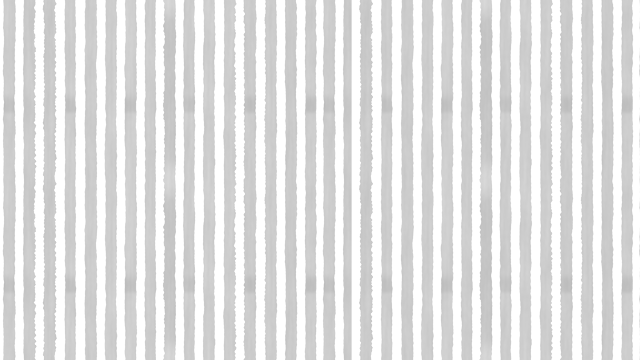
Reproduce this pattern procedurally as a WebGL 1 fragment shader.

```glsl
precision highp float;
// Hand-brushed grey watercolour stripes on white paper: 32 across, in a
// tile of 16 that recurs twice down. Gradient noise, periodic in height,
// frays the edges and streaks the wash; one stripe is cut by the tile seam.

uniform vec2 u_resolution;

float hash(float n) {
  return fract(sin(n * 12.9898 + 4.1) * 43758.547);
}

vec2 gradient(vec2 cell, float period) {
  float row = mod(cell.y, period);
  float angle = 6.2832 * hash(cell.x * 1.73 + row * 5.31);
  return vec2(cos(angle), sin(angle));
}

// Gradient noise that wraps after "period" cells in y.
float noise(vec2 p, float period) {
  vec2 i = floor(p), f = p - i;
  vec2 u = f * f * f * (f * (f * 6.0 - 15.0) + 10.0);
  vec2 e = vec2(1.0, 0.0);
  float low = mix(dot(gradient(i, period), f),
                  dot(gradient(i + e.xy, period), f - e.xy), u.x);
  float high = mix(dot(gradient(i + e.yx, period), f - e.yx),
                   dot(gradient(i + e.xx, period), f - e.xx), u.x);
  return mix(low, high, u.y);
}

// Sideways wander of a brush edge: slow drift plus fine bristle fray.
float edgeWander(float seed, float v, float fray) {
  float x = seed * 7.0 + 0.37;
  return 0.045 * noise(vec2(x, v * 6.0), 6.0)
       + 0.04 * noise(vec2(x + 150.0, v * 22.0), 22.0)
       + fray * noise(vec2(x + 300.0, v * 64.0), 64.0);
}

// Grey of the wash at position s across the stripe and v along it.
float washTone(float id, float s, float v) {
  float tone = 0.80 + 0.022 * (hash(id + 31.0) - 0.5);
  tone += 0.025 * noise(vec2(id * 5.0 + s * 1.5, v * 5.0), 5.0);
  tone += 0.022 * noise(vec2(id * 9.0 + s * 6.0 + 200.0, v * 4.0), 4.0);
  tone += 0.012 * noise(vec2(id * 11.0 + s * 8.0 + 400.0, v * 30.0), 30.0);

  // Overlapping strokes leave a darker patch on every third stripe.
  float patchMask = smoothstep(0.36, 0.39, v) * (1.0 - smoothstep(0.43, 0.49, v));
  tone -= 0.045 * patchMask * (1.0 - step(0.5, mod(id, 3.0)));

  // The heavily loaded stripe fades where its strokes meet.
  float heavy = 1.0 - step(0.5, abs(id - 8.0));
  float joint = 1.0 - smoothstep(0.02, 0.14, min(v, 1.0 - v));
  return tone + heavy * (0.055 * joint - 0.03);
}

void main() {
  vec2 uv = gl_FragCoord.xy / u_resolution;
  float pixel = 32.0 / u_resolution.x;
  float v = fract(uv.y * 2.0);

  // Stripes right of the seam sit slightly closer to it.
  float x = uv.x * 32.0;
  x += 0.18 * step(17.75, x);
  float column = floor(x);
  float id = mod(column, 16.0);
  float s = x - column;

  // Uneven spacing and width, with the right side often more ragged.
  float center = 0.505 - 0.045 * cos((id - 0.5) * 0.698);
  float halfWidth = 0.282 + 0.03 * (hash(id + 3.0) - 0.5);
  float leftFray = 0.02 + 0.05 * step(0.75, hash(id + 17.0));
  float rightFray = 0.03 + 0.07 * step(0.55, hash(id + 53.0));
  float left = center - halfWidth + edgeWander(id, v, leftFray);
  float right = center + halfWidth + edgeWander(id + 20.0, v, rightFray);

  // The seam trims one stripe to a straight narrow strip.
  float trimmed = 1.0 - step(0.5, abs(column - 17.0));
  right = mix(right, 0.58, trimmed);

  float inside = min(s - left, right - s);
  float coverage = smoothstep(-0.7 * pixel, 0.7 * pixel, inside);

  // Pigment gathers faintly along the edges.
  float tone = washTone(id, s, v);
  tone -= 0.012 * (1.0 - smoothstep(0.02, 0.1, inside));

  gl_FragColor = vec4(vec3(mix(1.0, tone, coverage)), 1.0);
}
```
